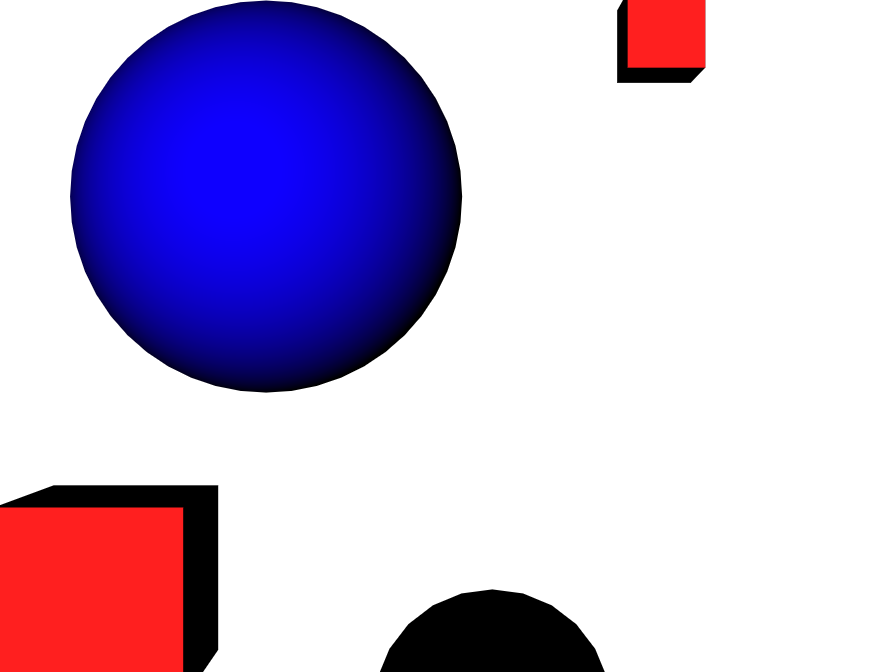
Give the GLSL for this background, as a Shadertoy shader.

```glsl
const vec3 RED = vec3(1.0, 0.12, 0.12);
const vec3 BLUE = vec3(0.055, 0.0, 1.0);

// Signed distances, negative inside
float boxDistance(vec2 p, vec2 low, vec2 high) {
    vec2 d = max(low - p, p - high);
    return max(d.x, d.y);
}

float polygonDistance(vec2 p, float radius, float sides) {
    float sector = 6.2831853 / sides;
    float angle = mod(atan(p.y, p.x), sector) - 0.5 * sector;
    return length(p) * cos(angle) - radius * cos(0.5 * sector);
}

// Positive on the left of the line from a to b
float cutDistance(vec2 p, vec2 a, vec2 b) {
    vec2 along = normalize(b - a);
    vec2 q = p - a;
    return along.x * q.y - along.y * q.x;
}

void paint(inout vec3 color, vec3 ink, float dist) {
    float pixel = 1.0 / iResolution.y;
    color = mix(color, ink, clamp(0.5 - dist / pixel, 0.0, 1.0));
}

// Diffuse light on a ball; q is the position in units of its radius
vec3 shadeBall(vec2 q) {
    vec3 normal = vec3(q, sqrt(max(0.0, 1.0 - 0.98 * dot(q, q))));
    float diffuse = dot(normal, normalize(vec3(-0.17, 0.14, 1.0)));
    return BLUE * clamp(1.03 * diffuse, 0.0, 1.0);
}

void mainImage(out vec4 fragColor, in vec2 fragCoord) {
    vec2 p = fragCoord / iResolution.y;
    vec3 color = vec3(1.0);

    // Faceted blue ball
    vec2 ball = p - vec2(0.396, 0.7075);
    paint(color, shadeBall(ball / 0.2917), polygonDistance(ball, 0.2917, 48.0));

    // Unlit ball rising from the lower edge
    paint(color, vec3(0.0), polygonDistance(p - vec2(0.7326, -0.0538), 0.1767, 24.0));

    // Large cube: dark sides, then the lit front
    float sides = boxDistance(p, vec2(-1.0), vec2(0.3247, 0.2778));
    sides = max(sides, cutDistance(p, vec2(0.0, 0.2483), vec2(0.0799, 0.2778)));
    sides = max(sides, cutDistance(p, vec2(0.3247, 0.033), vec2(0.3021, 0.0)));
    paint(color, vec3(0.0), sides);
    paint(color, RED, boxDistance(p, vec2(-1.0), vec2(0.2726, 0.2448)));

    // Small cube at the upper edge
    sides = boxDistance(p, vec2(0.9184, 0.8767), vec2(1.0495, 2.0));
    sides = max(sides, cutDistance(p, vec2(1.0495, 0.8993), vec2(1.0278, 0.8767)));
    sides = max(sides, cutDistance(p, vec2(0.9184, 0.9844), vec2(0.9271, 1.0)));
    paint(color, vec3(0.0), sides);
    paint(color, RED, boxDistance(p, vec2(0.934, 0.8993), vec2(1.0495, 2.0)));

    fragColor = vec4(color, 1.0);
}
```
